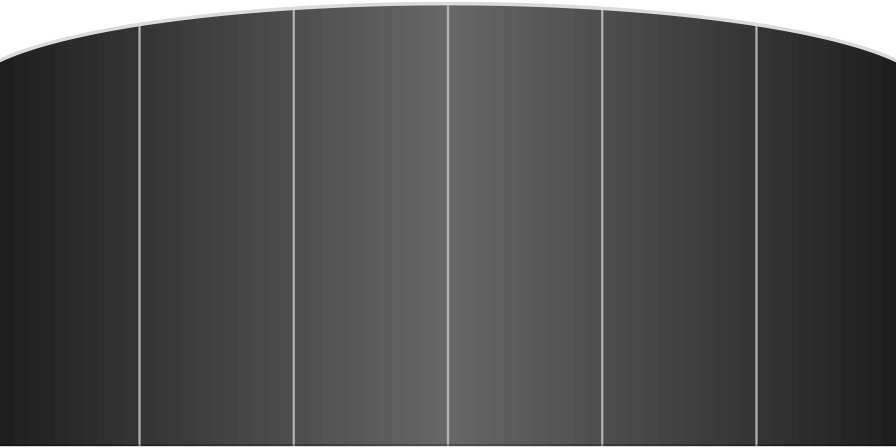
A Shadertoy shader for this background:

```glsl
// Antialiased coverage of the region where d < 0
float cover(float d, float px) {
    return clamp(0.5 - d / px, 0.0, 1.0);
}

// Approximate signed distance to the elliptical roof line
float roofDistance(vec2 p) {
    vec2 radii = vec2(1.08, 0.203);
    float u = min(abs(p.x) / radii.x, 0.99);
    float root = sqrt(1.0 - u * u);
    float slope = radii.y * u / (radii.x * root);
    return (p.y - 0.793 - radii.y * root) / sqrt(1.0 + slope * slope);
}

void mainImage(out vec4 fragColor, in vec2 fragCoord) {
    float px = 1.0 / iResolution.y;
    vec2 p = (fragCoord - vec2(0.5 * iResolution.x, 0.0)) * px;
    float panelWidth = 0.3443;

    // Stepped gradient, eleven bands to a panel
    float bandWidth = panelWidth / 11.0;
    float band = (floor(abs(p.x) / bandWidth) + 0.5) * bandWidth;
    vec3 color = vec3(max(0.405 - 0.29 * band, 0.1));

    // Thin light seams between the panels
    float seam = abs(p.x - panelWidth * round(p.x / panelWidth));
    color = mix(color, vec3(0.7), cover(seam - 0.0025, px));

    // Dark line along the foot
    color = mix(color, color * 0.75, cover(p.y - 0.009, px));

    // Pale rim under the roof line, white outside
    float roof = roofDistance(p);
    color = mix(color, vec3(0.86), cover(-roof - 0.008, px));
    color = mix(color, vec3(1.0), cover(-roof, px));
    color = mix(color, vec3(1.0), cover(p.y - 0.004, px));

    fragColor = vec4(color, 1.0);
}
```
